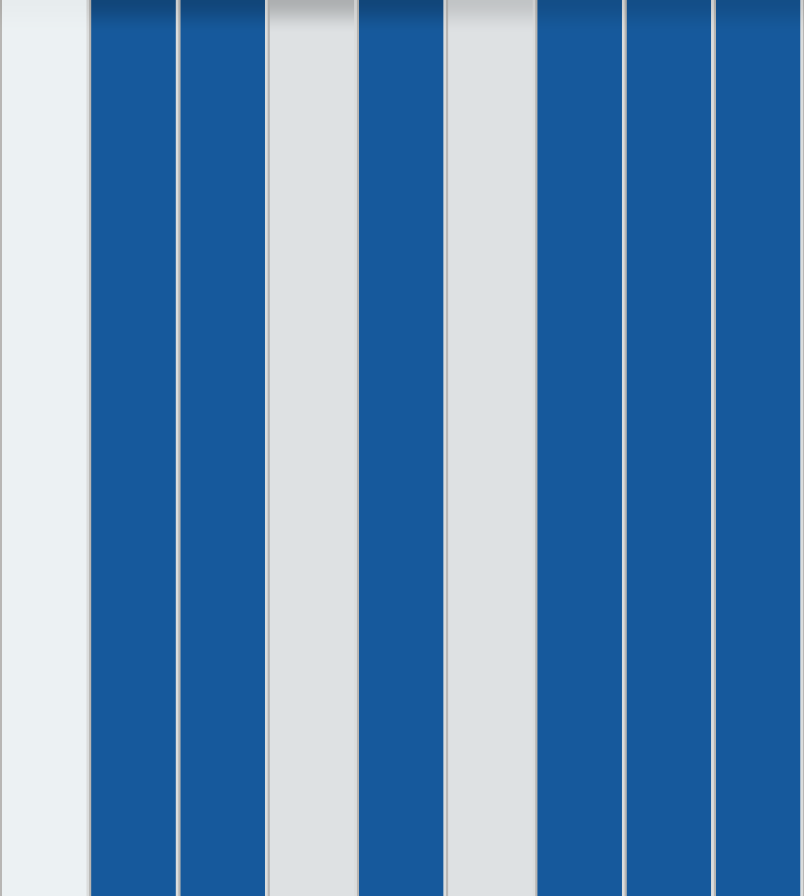
Reproduce this pattern procedurally as a Shadertoy shader.

```glsl
// Nine upright panels in blue, pale grey and near white, split by thin seams.
// Each seam runs from a light left lip to a grey right line, and a soft
// shadow falls over the top of every panel but the first.

const vec3 BLUE = vec3(0.086, 0.35, 0.61);
const vec3 GREY = vec3(0.87, 0.882, 0.89);
const vec3 WHITE = vec3(0.925, 0.945, 0.953);

vec3 panelColor(float column) {
    if (column < 0.5) return WHITE;
    // The fourth and sixth panels are grey
    return abs(abs(column - 4.0) - 1.0) < 0.5 ? GREY : BLUE;
}

float shadowStrength(float column) {
    if (column < 0.5) return 0.02;
    return column < 4.5 ? 0.22 : 0.13;
}

void mainImage(out vec4 fragColor, in vec2 fragCoord) {
    vec2 uv = fragCoord / iResolution.xy;
    float across = uv.x * 9.01 + 0.004;
    float blur = 9.01 / iResolution.x;

    // Panel with its shadow fading down from the top edge
    float column = floor(across);
    float fade = smoothstep(0.962, 1.0, uv.y);
    vec3 color = panelColor(column) * (1.0 - shadowStrength(column) * fade);

    // Signed distance to the nearest seam, in panel widths
    float offset = fract(across + 0.5) - 0.5;
    vec3 lip = vec3(0.86, 0.865, 0.865);
    vec3 line = vec3(0.72, 0.715, 0.705);
    vec3 seam = mix(lip, line, smoothstep(-0.5 * blur, 0.5 * blur, offset - 0.003));
    float cover = 1.0 - smoothstep(-0.5 * blur, 0.5 * blur, abs(offset) - 0.027);
    color = mix(color, seam * (1.0 - 0.06 * fade), cover);

    fragColor = vec4(color, 1.0);
}
```
